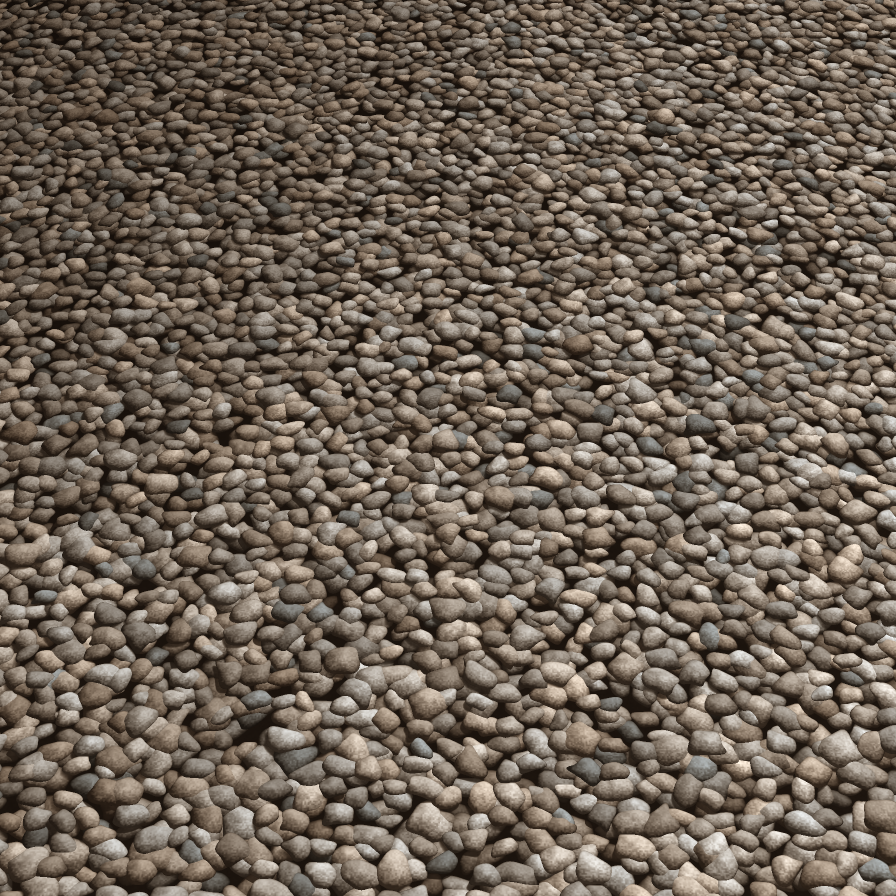
This texture is drawn by a Shadertoy shader. Its source:

```glsl
const float CELL_SIZE = 0.0345;   // stone spacing at the lower edge
const float SHRINK = 0.52;        // loss of size towards the upper edge
const float FLATTENING = 0.87;    // height to width of a cell at the lower edge
const vec3 LIGHT = vec3(0.32, 0.66, 0.68);
const vec3 COOL_TINT = vec3(0.98, 1.00, 1.01);
const vec3 WARM_TINT = vec3(1.05, 0.99, 0.92);
const vec3 SLATE_TINT = vec3(0.93, 1.00, 1.05);
const vec3 WARM_SHADOWS = vec3(0.88, 1.00, 1.13);

vec3 hash3(vec2 p) {
    vec3 q = fract(p.xyx * vec3(0.1031, 0.1030, 0.0973));
    q += dot(q, q.yxz + 33.33);
    return fract((q.xxy + q.yzz) * q.zyx);
}

float valueNoise(vec2 p) {
    vec2 cell = floor(p), f = fract(p);
    f = f * f * (3.0 - 2.0 * f);
    float low = mix(hash3(cell).x, hash3(cell + vec2(1, 0)).x, f.x);
    float high = mix(hash3(cell + vec2(0, 1)).x, hash3(cell + 1.0).x, f.x);
    return mix(low, high, f.y);
}

// Canvas to receding ground, one stone per unit cell
vec2 groundPoint(vec2 uv) {
    float nearness = 1.0 - SHRINK * uv.y;
    float depth = 2.0 * (inversesqrt(nearness) - 1.0) / (SHRINK * FLATTENING);
    return vec2((uv.x - 0.5) / nearness, depth) / CELL_SIZE + 60.0;
}

// Height of one skewed, dented, slightly boxy ellipsoid; -1 outside it
float stoneHeight(vec2 p, vec2 cell, float layer, out vec3 normal) {
    vec3 place = hash3(cell + layer * 57.3);
    vec3 shape = hash3(cell + layer * 57.3 + 113.7);
    vec3 form = hash3(cell + layer * 57.3 + 271.9);
    float angle = (place.z - 0.5) * 2.6;
    float c = cos(angle), s = sin(angle);
    mat2 turn = mat2(c, -s, s, c);
    vec2 axes = (0.46 + 0.27 * shape.x * shape.x) * vec2(1.0, mix(0.62, 0.96, shape.y));
    vec2 q = turn * (p - cell - 0.22 - 0.56 * place.xy) / axes;
    q.x *= 1.0 + 0.6 * (shape.z - 0.5) * q.y;
    q += 0.10 * sin(q.yx * 3.2 + form.zx * 6.3);
    vec2 q2 = q * q;
    float edge = mix(dot(q, q), length(q2), form.x);
    normal = vec3(0, 0, 1);
    if (edge >= 1.0) return -1.0;
    float thickness = 0.80 * axes.y;
    normal = normalize(vec3((q / axes) * turn, sqrt(1.0 - edge) / thickness));
    return 0.24 * layer + 0.42 * form.y + thickness * sqrt(1.0 - edge * edge);
}

// Topmost stone of two overlapping layers
float pileHeight(vec2 p, out vec3 normal, out vec2 id) {
    float top = 0.0;
    normal = vec3(0, 0, 1);
    id = vec2(0);
    for (int layer = 0; layer < 2; layer++) {
        vec2 shifted = p + 0.5 * float(layer);
        for (int j = -1; j <= 1; j++)
        for (int i = -1; i <= 1; i++) {
            vec2 cell = floor(shifted) + vec2(i, j);
            vec3 n;
            float h = stoneHeight(shifted, cell, float(layer), n);
            if (h > top) {
                top = h;
                normal = n;
                id = cell + float(layer) * 331.0;
            }
        }
    }
    return top;
}

// Share of light not blocked by stones standing towards the lamp
float sunlight(vec2 p, float height, float reach) {
    vec3 n;
    vec2 id;
    float blocker = pileHeight(p + normalize(LIGHT.xy) * reach, n, id);
    return 1.0 - 0.9 * smoothstep(0.0, 0.2, blocker - height - 0.9 * reach);
}

// Broad falloff of light across the ground
float roomLight(vec2 uv) {
    float falloff = mix(1.10, 0.88, uv.y * uv.y) * mix(0.91, 1.06, uv.x);
    float corner = smoothstep(0.75, 0.0, length(uv - vec2(0.0, 1.0)));
    return falloff * (1.0 - 0.22 * corner);
}

vec3 pebbleColor(vec2 uv) {
    vec2 p = groundPoint(uv);
    vec3 normal;
    vec2 id;
    float height = pileHeight(p, normal, id);
    vec3 kind = hash3(id + 417.3);

    // Mineral mottling and a rough skin
    vec2 skin = p + kind.xy * 40.0;
    float mottle = valueNoise(skin * 4.0);
    float grain = valueNoise(skin * 17.0);
    float rim = smoothstep(0.0, 0.55, normal.z);
    normal = normalize(normal + vec3(0.45 * (mottle - 0.5), 0.3 * (grain - 0.5), 0.0));
    float albedo = mix(0.48, 0.76, kind.x) * (0.87 + 0.12 * mottle + 0.14 * grain);
    float slate = step(0.94, kind.z);
    albedo *= 1.0 - 0.22 * slate;
    vec3 tint = mix(mix(COOL_TINT, WARM_TINT, kind.y), SLATE_TINT, slate);

    // Lamp, skylight and gloss, darkened in the gaps
    float openness = smoothstep(0.0, 0.65, height) * mix(0.6, 1.0, rim);
    float diffuse = max(dot(normal, LIGHT), 0.0) * sunlight(p, height, 0.24);
    float gloss = pow(max(dot(normal, normalize(LIGHT + vec3(0, -0.5, 0.7))), 0.0), 20.0);
    float shade = albedo * (0.10 + openness * (0.08 + 0.87 * diffuse));
    shade += 0.07 * gloss * diffuse * openness;
    return pow(vec3(shade * roomLight(uv) + 0.02), WARM_SHADOWS) * tint;
}

void mainImage(out vec4 fragColor, in vec2 fragCoord) {
    // Four samples smooth the stone edges
    vec3 color = vec3(0);
    for (int k = 0; k < 4; k++) {
        vec2 offset = vec2(k % 2, k / 2) * 0.5 - 0.25;
        color += 0.25 * pebbleColor((fragCoord + offset) / iResolution.xy);
    }
    fragColor = vec4(clamp(color, 0.0, 1.0), 1.0);
}
```
